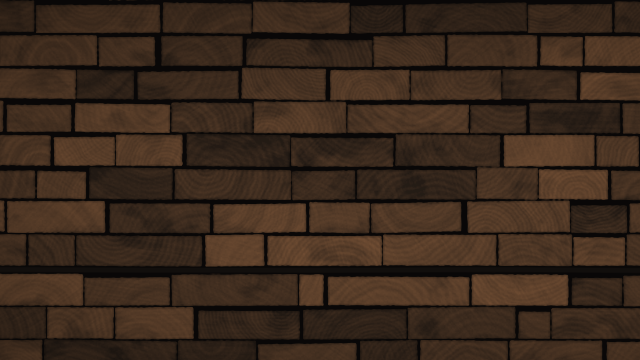
Give the GLSL for this texture, as a Shadertoy shader.

```glsl
#define ROW_HEIGHT 0.0925
#define ROW_OFFSET 0.074
#define PLANK_WIDTH 0.25
#define WIDTH_JITTER 0.7
#define BEAM_LOW 0.2405
#define BEAM_HIGH 0.259
#define SOFTNESS 0.0018
#define GAP_COLOR vec3(0.036, 0.029, 0.027)
#define BEAM_COLOR vec3(0.068, 0.054, 0.047)
#define DARK_WOOD vec3(0.135, 0.102, 0.078)
#define LIGHT_WOOD vec3(0.435, 0.298, 0.196)

float hash(vec2 p) {
    return fract(sin(dot(p, vec2(127.1, 311.7))) * 43758.5453);
}

float noise(vec2 p) {
    vec2 i = floor(p), f = fract(p);
    f = f * f * (3.0 - 2.0 * f);
    return mix(mix(hash(i), hash(i + vec2(1, 0)), f.x),
               mix(hash(i + vec2(0, 1)), hash(i + vec2(1, 1)), f.x), f.y);
}

float fbm(vec2 p) {
    float sum = 0.0, amp = 0.5;
    for (int k = 0; k < 4; k++) {
        sum += amp * noise(p);
        p = p * 2.03 + 17.3;
        amp *= 0.5;
    }
    return sum;
}

vec2 rotate(vec2 p, float a) {
    float c = cos(a), s = sin(a);
    return vec2(c * p.x - s * p.y, s * p.x + c * p.y);
}

float roundBox(vec2 p, vec2 halfSize, float radius) {
    vec2 d = abs(p) - halfSize + radius;
    return length(max(d, 0.0)) + min(max(d.x, d.y), 0.0) - radius;
}

// Left border of plank i in a row, in plank widths
float plankEdge(float i, float row) {
    return i + WIDTH_JITTER * (hash(vec2(i, row + 40.0)) - 0.5);
}

// Sawn end grain: growth rings, saw marks, stains and pores
float woodTone(vec2 q, vec2 id) {
    float seed = hash(id + 3.1);
    float side = hash(id + 5.7) < 0.5 ? -1.0 : 1.0;
    vec2 shift = 50.0 * vec2(seed, hash(id + 8.3));
    vec2 heart = vec2(0.24 * (hash(id + 6.2) - 0.5), side * mix(0.03, 0.16, seed));

    float radius = length(q - heart) + 0.018 * fbm(q * 18.0 + shift);
    float spacing = mix(0.009, 0.019, hash(id + 9.4));
    float rings = sin(6.2832 * radius / spacing + 2.0 * noise(q * 30.0 + shift));
    float bands = noise(vec2(radius * 65.0, seed * 90.0)) - 0.5;

    vec2 sawn = rotate(q, mix(-1.3, 1.3, hash(id + 11.6)));
    float marks = noise(sawn * vec2(22.0, 210.0) + shift) - 0.5;
    float stain = smoothstep(0.48, 0.75, fbm(q * vec2(11.0, 16.0) + shift.yx));
    float pores = noise(q * 260.0 + shift) - 0.5;

    float tone = 0.19 + 0.66 * hash(id + 1.9);
    float figure = mix(0.02, 0.055, hash(id + 13.2));
    return tone + figure * rings + 0.17 * bands + 0.10 * marks
         - 0.22 * stain + 0.08 * pores;
}

void mainImage(out vec4 fragColor, in vec2 fragCoord) {
    vec2 p = fragCoord / iResolution.y;
    vec2 uv = fragCoord / iResolution.xy;
    float soft = max(SOFTNESS, 0.6 / iResolution.y);

    // Rows sag slightly; those under the beam are shifted down
    float level = p.y + 0.005 * (noise(vec2(p.x * 2.2, p.y * 3.0)) - 0.5);
    float stackY = level;
    if (level < 0.5 * (BEAM_LOW + BEAM_HIGH)) stackY += BEAM_HIGH - BEAM_LOW;
    stackY = (stackY - ROW_OFFSET) / ROW_HEIGHT;
    float row = floor(stackY);

    // Plank of uneven width under this point
    float s = p.x / PLANK_WIDTH + 7.0 * hash(vec2(row, 2.7));
    float i = floor(s);
    if (s < plankEdge(i, row)) i -= 1.0;
    else if (s >= plankEdge(i + 1.0, row)) i += 1.0;
    vec2 id = vec2(i, row);

    // Uneven gaps around the plank
    float left = plankEdge(i, row) * PLANK_WIDTH + 0.001 + 0.010 * pow(hash(id + 21.0), 3.0);
    float right = plankEdge(i + 1.0, row) * PLANK_WIDTH - 0.001 - 0.010 * pow(hash(id + 23.0), 3.0);
    float bottom = 0.001 + 0.002 * hash(id + 25.0);
    float top = ROW_HEIGHT - 0.002 - 0.013 * pow(hash(id + 27.0), 2.0);
    vec2 center = 0.5 * vec2(left + right, bottom + top);
    vec2 halfSize = 0.5 * vec2(right - left, top - bottom);
    vec2 q = vec2(s * PLANK_WIDTH, fract(stackY) * ROW_HEIGHT) - center;
    q = rotate(q, 0.03 * (hash(id + 29.0) - 0.5));

    // Slightly ragged outline
    float d = roundBox(q, halfSize, 0.004) + 0.0022 * (noise(p * 130.0) - 0.4);
    float plank = 1.0 - smoothstep(-soft, soft, d);

    // Wood with worn edges and a faint lip along the bottom
    vec3 wood = mix(DARK_WOOD, LIGHT_WOOD, clamp(woodTone(q, id), 0.0, 1.1));
    wood *= mix(0.78, 1.0, smoothstep(0.0, 0.008, -d));
    float lip = (q.y + halfSize.y - 0.004) / 0.0022;
    wood *= 1.0 + 0.13 * exp(-lip * lip) * noise(p * vec2(45.0, 9.0));

    // Light fades away from the right of the middle
    vec2 away = (uv - vec2(0.60, 0.45)) * vec2(0.95, 1.25);
    wood *= 1.06 - 0.55 * dot(away, away);

    vec3 color = mix(GAP_COLOR, wood, plank);

    // Long beam between two rows
    float beamDist = abs(level - 0.5 * (BEAM_LOW + BEAM_HIGH)) - 0.5 * (BEAM_HIGH - BEAM_LOW);
    vec3 beam = mix(GAP_COLOR, BEAM_COLOR, smoothstep(0.0, 0.005, -beamDist));
    color = mix(color, beam, 1.0 - smoothstep(-soft, soft, beamDist));

    fragColor = vec4(color, 1.0);
}
```
